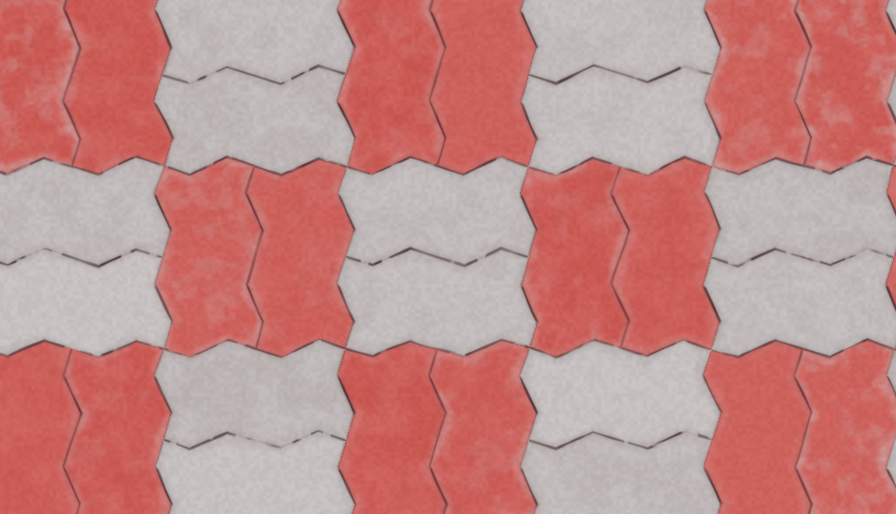
A Shadertoy shader for this pattern:

```glsl
// Zigzag interlocking pavers: paired red and grey blocks in a checkerboard.

const float CELL = 0.3557;                 // pair size, in canvas heights
const vec2  ORIGIN = vec2(0.318, 0.3227);  // a pair corner, from the top left
const float ZIGZAG = 0.046;                // edge amplitude, in cells
const float PEAK = 0.29;                   // phase of the outward peak
const float FALL = 0.41;                   // share of the period on the steep side
const float GAP = 0.0062;                  // half width of a joint, in cells
const float SOFT = 0.0065;                 // blur of a joint, in cells
const float RIM = 0.06;                    // width of the worn rim, in cells

const vec3 RED = vec3(0.805, 0.385, 0.365);
const vec3 DEEP_RED = vec3(0.78, 0.32, 0.30);
const vec3 PALE_RED = vec3(0.80, 0.57, 0.56);
const vec3 GREY = vec3(0.765, 0.742, 0.742);
const vec3 DUSTY_GREY = vec3(0.71, 0.66, 0.66);
const vec3 RED_JOINT = vec3(0.42, 0.17, 0.18);
const vec3 GREY_JOINT = vec3(0.27, 0.20, 0.21);

float hash(vec2 p) {
    vec3 a = fract(p.xyx * 0.1031);
    a += dot(a, a.yzx + 33.33);
    return fract((a.x + a.y) * a.z);
}

float noise(vec2 p) {
    vec2 i = floor(p), f = fract(p);
    f = f * f * (3.0 - 2.0 * f);
    return mix(mix(hash(i), hash(i + vec2(1, 0)), f.x),
               mix(hash(i + vec2(0, 1)), hash(i + vec2(1, 1)), f.x), f.y);
}

float fbm(vec2 p) {
    float sum = 0.0, amp = 0.5;
    for (int i = 0; i < 4; i++) {
        sum += amp * noise(p);
        p = p * 2.03 + 17.3;
        amp *= 0.5;
    }
    return sum / 0.9375;
}

// Skewed triangle wave, two periods per cell, range -1..1
float zigzag(float t) {
    float f = fract(2.0 * t - PEAK);
    return f < FALL ? 1.0 - 2.0 * f / FALL : 2.0 * (f - FALL) / (1.0 - FALL) - 1.0;
}

// One on the steep side of the wave, zero on the long side
float steepSide(float t) {
    float f = fract(2.0 * t - PEAK);
    return smoothstep(0.0, 0.05, f) * (1.0 - smoothstep(FALL - 0.03, FALL + 0.05, f));
}

void mainImage(out vec4 fragColor, in vec2 fragCoord) {
    // Cell coordinates with y pointing down
    vec2 p = vec2(fragCoord.x, iResolution.y - fragCoord.y) / iResolution.y;
    p = (p - ORIGIN) / CELL;
    float pixel = 1.0 / (iResolution.y * CELL);

    // Hand-laid wobble, straightened zigzag edges, two blocks per cell
    p += 0.014 * (vec2(noise(p * 5.0), noise(p * 5.0 + 60.0)) - 0.5);
    vec2 q = p + ZIGZAG * vec2(zigzag(p.y), -zigzag(p.x));
    vec2 cell = floor(q);
    bool isRed = mod(cell.x + cell.y, 2.0) < 0.5;
    vec2 size = isRed ? vec2(0.5, 1.0) : vec2(1.0, 0.5);
    vec2 local = q - cell;
    vec2 block = cell * 2.0 + floor(local / size);
    vec2 inset = mod(local, size);
    vec2 toEdge = min(inset, size - inset);
    float edge = 0.93 * min(toEdge.x, toEdge.y);
    bool upright = toEdge.x < toEdge.y;

    // Surface: per-block tone, mottling and fine grain
    float tone = hash(block + 41.0);
    float wear = smoothstep(0.2, 1.0, hash(block + 7.0));
    float mottle = fbm(p * 7.0 + block * 3.1);
    float grain = noise(p * 52.0) - 0.5;
    float rim = 1.0 - smoothstep(0.0, RIM, edge + 0.09 * (mottle - 0.5));
    vec3 col;
    if (isRed) {
        col = mix(RED, DEEP_RED, 0.7 * tone * smoothstep(0.3, 0.7, mottle));
        float bloom = smoothstep(0.46, 0.78, fbm(p * 11.0 - block));
        float pale = rim * (0.3 + 0.5 * wear) + bloom * wear * 0.5;
        col = mix(col, PALE_RED, clamp(pale, 0.0, 1.0));
        col += 0.04 * grain;
    } else {
        float dust = 0.5 * rim + 0.5 * tone * smoothstep(0.4, 0.7, mottle);
        col = GREY + 0.03 * (0.5 - tone);
        col = mix(col, DUSTY_GREY, clamp(dust, 0.0, 1.0)) + 0.045 * grain;
    }

    // Joints: upright ones are dark on their steep side and faint elsewhere
    float width = GAP * mix(0.6, 1.3, noise(p * 13.0 + 5.0));
    float blur = max(SOFT, 0.7 * pixel);
    float joint = 1.0 - smoothstep(width - blur, width + blur, edge);
    float depth = mix(0.55, 1.0, noise(p * 9.0 + 31.0));
    bool inner = isRed ? abs(local.x - 0.5) < 0.1 : abs(local.y - 0.5) < 0.1;
    if (upright) {
        depth *= mix(isRed && inner ? 0.6 : 0.3, 1.0, steepSide(p.y));
    } else {
        depth *= mix(0.75, 1.0, steepSide(p.x));
        depth *= mix(inner ? 0.15 : 0.4, 1.0, smoothstep(0.22, 0.42, noise(p * 19.0)));
    }
    col *= 1.0 - 0.10 * depth * (1.0 - smoothstep(0.0, 0.03, edge));
    col = mix(col, isRed ? RED_JOINT : GREY_JOINT, joint * depth);

    fragColor = vec4(clamp(col, 0.0, 1.0), 1.0);
}
```
